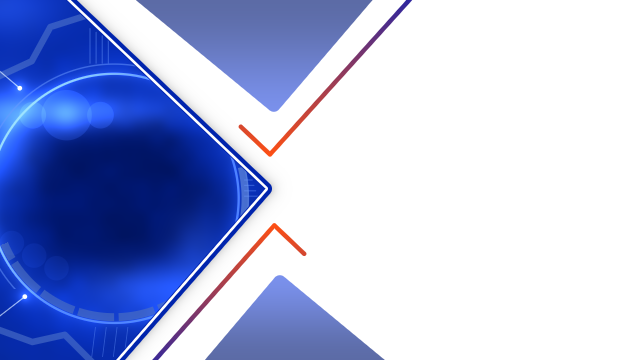
Reproduce this background procedurally as a Shadertoy shader.

```glsl
#define ORANGE vec3(0.99, 0.31, 0.08)
#define PURPLE vec3(0.18, 0.15, 0.62)
#define SLATE vec3(0.36, 0.42, 0.65)
#define PERIWINKLE vec3(0.48, 0.57, 0.93)
#define NAVY vec3(0.0, 0.085, 0.42)
#define ROYAL vec3(0.03, 0.19, 0.74)
#define BORDER vec3(0.0, 0.14, 0.68)
#define ICE vec3(0.42, 0.60, 1.0)
#define RING_CENTER vec2(31.7, 44.9)
#define RING_RADIUS 34.6
#define CORNER_RADIUS 1.85
#define STROKE 0.62

// All lengths are in hundredths of the canvas height.
float pixelSize() { return 100.0 / iResolution.y; }
float fill(float d) { return clamp(0.5 - d / pixelSize(), 0.0, 1.0); }
float band(float d, float halfWidth) { return fill(abs(d) - halfWidth); }

float hash(vec2 p) { return fract(sin(dot(p, vec2(127.1, 311.7))) * 43758.5); }

float noise(vec2 p) {
    vec2 i = floor(p), f = fract(p);
    f = f * f * (3.0 - 2.0 * f);
    return mix(mix(hash(i), hash(i + vec2(1, 0)), f.x),
               mix(hash(i + vec2(0, 1)), hash(i + vec2(1, 1)), f.x), f.y);
}

float blob(vec2 p, vec2 center, vec2 size) {
    vec2 q = (p - center) / size;
    return exp(-dot(q, q));
}

float segment(vec2 p, vec2 a, vec2 b) {
    vec2 ab = b - a;
    return length(p - a - ab * clamp(dot(p - a, ab) / dot(ab, ab), 0.0, 1.0));
}

// Signed distance to the right of the line from a to b
float side(vec2 p, vec2 a, vec2 b) {
    vec2 d = normalize(b - a);
    return dot(p - a, vec2(d.y, -d.x));
}

// Rounded wedge lying to the left of a -> tip -> b
float wedge(vec2 p, vec2 a, vec2 tip, vec2 b) {
    vec2 d = vec2(side(p, a, tip), side(p, tip, b)) + CORNER_RADIUS;
    return length(max(d, 0.0)) + min(max(d.x, d.y), 0.0) - CORNER_RADIUS;
}

float chevron(vec2 p, vec2 a, vec2 tip, vec2 b) {
    return min(segment(p, a, tip), segment(p, tip, b)) - STROKE;
}

vec3 techPanel(vec2 p) {
    vec2 q = p - RING_CENTER;
    float r = length(q), angle = atan(q.y, q.x);
    float ring = r - RING_RADIUS;

    // Dark lens, brighter rim and soft clouds
    float cloud = noise(p * 0.09) * 0.6 + noise(p * 0.23) * 0.4;
    vec3 col = mix(NAVY, ROYAL, smoothstep(15.0, 36.0, length(q * vec2(0.92, 1.1) + vec2(-1, 1))));
    col *= 0.85 + 0.3 * cloud;
    col = mix(col, NAVY * 1.2, 0.55 * smoothstep(0.0, 12.0, ring) * cloud);

    // Flare streak and coloured glows
    col += ICE * 0.42 * blob(p, vec2(14, 69), vec2(30, 4.5));
    col += ICE * 0.35 * blob(p, vec2(2, 64), vec2(8, 13));
    col += ICE * 0.28 * blob(p, vec2(43, 20), vec2(18, 7));
    col += ICE * 0.18 * blob(p, vec2(2, 98), vec2(14, 8));
    col += ICE * 0.15 * blob(p, vec2(54, 31), vec2(7, 10));
    for (int i = 0; i < 3; i++) {
        float k = float(i) - 1.0;
        float size = 3.7 + 3.3 * (1.0 - abs(k));
        col += ICE * 0.12 * fill(length(p - vec2(18.5 + 9.4 * k, 68)) - size);
        col += ICE * 0.05 * fill(length(p - vec2(9.5 + 6.2 * k, 29.0 - 3.5 * k)) - 3.4);
    }
    col += ICE * 0.3 * blob(p, vec2(18.5, 68), vec2(4));

    // Ring: bright rim, outer hairline and segmented arcs
    float lit = 0.45 + 0.45 * smoothstep(-0.2, 1.0, -cos(angle + 0.5));
    col = mix(col, ICE * 1.25, lit * band(ring, 0.32));
    col += ICE * 0.3 * lit * exp(-abs(ring) * 0.5);
    col = mix(col, ICE, 0.5 * band(ring - 2.7, 0.2) * step(-0.4, cos(angle - 1.9)));
    float lowerArc = smoothstep(-0.55, -0.65, 0.0) + step(angle, -0.85) * step(-2.75, angle);
    float gaps = smoothstep(0.04, 0.07, abs(fract(angle * 2.9) - 0.5));
    col = mix(col, ICE * 0.75, 0.6 * clamp(lowerArc, 0.0, 1.0) * gaps * band(ring + 1.6, 1.1));
    float rightArc = fill((abs(angle - 0.04) - 0.2) * r);
    col = mix(col, ICE * 0.85, 0.75 * rightArc * band(ring - 1.8, 1.0));

    // Angular conduits outside the ring
    float pipe = min(segment(p, vec2(-2, 78), vec2(8.8, 83)), segment(p, vec2(8.8, 83), vec2(14, 92.5)));
    pipe = min(pipe, segment(p, vec2(14, 92.5), vec2(25, 96)));
    pipe = min(pipe, segment(p, vec2(-2, 9), vec2(9, 5)));
    pipe = min(pipe, min(segment(p, vec2(9, 5), vec2(18, 7)), segment(p, vec2(18, 7), vec2(26, -1))));
    col = mix(col, ICE * 0.8, 0.55 * fill(pipe - 0.9));

    // Fine bars near the top, the bottom and the tip
    for (int i = 0; i < 4; i++) {
        float k = float(i);
        float bar = segment(p, vec2(25.0 + 1.7 * k, 82.5), vec2(25.0 + 1.7 * k, 92.0 - k));
        bar = min(bar, segment(p, vec2(25.5 + 3.0 * k, 1), vec2(26.5 + 3.0 * k, 9)) + 0.05);
        bar = min(bar, segment(p, vec2(68, 45.5 + 1.5 * k), vec2(71.5 - 0.5 * k, 45.5 + 1.5 * k)));
        col = mix(col, ICE, 0.4 * fill(bar - 0.16));
    }

    // Glowing nodes with their leads
    vec2 upperNode = vec2(5.5, 75.5), lowerNode = vec2(6.9, 17.6);
    float lead = min(segment(p, upperNode, vec2(-1, 81)), segment(p, lowerNode, vec2(-1, 11.5)));
    float node = min(length(p - upperNode), length(p - lowerNode));
    col = mix(col, vec3(0.8, 0.88, 1), 0.75 * fill(lead - 0.16));
    col += ICE * 0.5 * exp(-node * 0.8);
    return mix(col, vec3(1), fill(node - 0.65));
}

void mainImage(out vec4 fragColor, in vec2 fragCoord) {
    vec2 p = 100.0 * fragCoord / iResolution.y;
    vec3 col = vec3(1);

    // Faded triangles
    float upper = wedge(p, vec2(37.7, 100), vec2(76.3, 68.2), vec2(103.5, 100));
    float lower = wedge(p, vec2(106.9, 0), vec2(77.5, 24.3), vec2(56.9, 0));
    col = mix(col, mix(PERIWINKLE, SLATE, smoothstep(66.0, 101.0, p.y)), fill(upper));
    col = mix(col, mix(SLATE, PERIWINKLE, smoothstep(-1.0, 25.0, p.y)), fill(lower));

    // Panel shadow, border, inset line and interior
    float panel = wedge(p, vec2(34.7, 0), vec2(76.3, 47.7), vec2(21.3, 100));
    col *= 1.0 - 0.16 * exp(-max(panel, 0.0) * 0.75);
    col = mix(col, BORDER, fill(panel));
    col = mix(col, techPanel(p), fill(panel + 2.1));
    col = mix(col, vec3(1), band(panel + 1.5, 0.36));

    // Gradient chevrons
    float downward = chevron(p, vec2(66.9, 64.8), vec2(75, 57.1), vec2(114.6, 101));
    float upward = chevron(p, vec2(84.5, 29.5), vec2(76.2, 37.4), vec2(42.2, -1));
    col = mix(col, mix(ORANGE, PURPLE, clamp((p.y - 57.0) / 43.0, 0.0, 1.0)), fill(downward));
    col = mix(col, mix(ORANGE, PURPLE, clamp((37.4 - p.y) / 40.0, 0.0, 1.0)), fill(upward));

    fragColor = vec4(clamp(col, 0.0, 1.0), 1);
}
```
